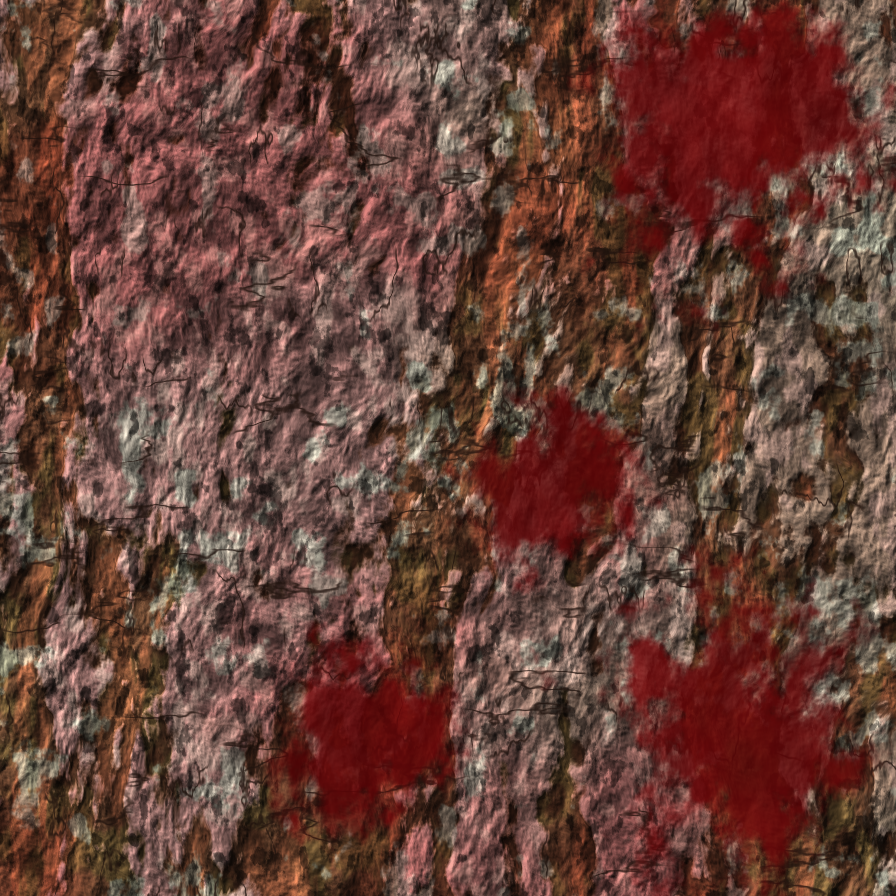
Reproduce this texture procedurally as a three.js fragment shader.

```glsl
varying vec2 vUv;

const vec3 MAUVE = vec3(0.49, 0.36, 0.34);
const vec3 GREY_BARK = vec3(0.45, 0.39, 0.33);
const vec3 PALE_FLAKE = vec3(0.66, 0.56, 0.51);
const vec3 DEEP_BROWN = vec3(0.20, 0.12, 0.08);
const vec3 WARM_BROWN = vec3(0.43, 0.29, 0.20);
const vec3 ORANGE_WOOD = vec3(0.58, 0.34, 0.23);
const vec3 OLIVE_MOSS = vec3(0.36, 0.31, 0.17);
const vec3 LICHEN = vec3(0.54, 0.58, 0.52);
const vec3 STAIN_RED = vec3(0.38, 0.05, 0.06);
const vec3 CRACK_DARK = vec3(0.12, 0.07, 0.05);

float hash(vec2 p) {
  return fract(sin(dot(p, vec2(127.1, 311.7))) * 43758.5453);
}

float noise(vec2 p) {
  vec2 i = floor(p);
  vec2 f = fract(p);
  f = f * f * (3.0 - 2.0 * f);
  float low = mix(hash(i), hash(i + vec2(1.0, 0.0)), f.x);
  float high = mix(hash(i + vec2(0.0, 1.0)), hash(i + vec2(1.0, 1.0)), f.x);
  return mix(low, high, f.y);
}

float fbm(vec2 p) {
  float sum = 0.0;
  float amp = 0.516;
  for (int i = 0; i < 5; i++) {
    sum += amp * noise(p);
    p = p * 2.03 + vec2(17.3, 9.1);
    amp *= 0.5;
  }
  return sum;
}

// Bends straight grain into leaning, wandering ridges
vec2 bend(vec2 p, float amount) {
  vec2 drift = vec2(fbm(p * vec2(7.0, 5.0)), fbm(p * vec2(6.0, 5.0) + 31.0));
  return p + amount * (drift - 0.5) - vec2(0.08 * p.y, 0.0);
}

float ridges(vec2 p) {
  return fbm(bend(p, 0.1) * vec2(19.0, 3.6) + 4.0);
}

float grain(vec2 p) {
  return fbm(bend(p, 0.06) * vec2(58.0, 34.0) + 7.0);
}

float relief(vec2 p) {
  return 0.6 * ridges(p) + grain(p);
}

// Short, mostly level cracks along a noise contour
float cracks(vec2 p, vec2 scale, float width) {
  float line = 1.0 - smoothstep(0.0, width, abs(fbm(p * scale) - 0.5));
  return line * smoothstep(0.58, 0.75, noise(p * vec2(16.0, 24.0) + 3.0));
}

// Ragged stains: two wide ones on the right, smaller ones stepping left
float stains(vec2 p) {
  float ragged = 1.5 * (fbm(p * 14.0 + 5.0) - 0.5) + 1.3 * (fbm(p * vec2(46.0, 34.0)) - 0.5);
  float field = -2.0;
  for (int i = 0; i < 4; i++) {
    float n = float(i);
    vec2 centre = vec2(0.82 - 0.21 * max(n - 1.0, 0.0),
                       0.185 + (1.0 - mod(n, 2.0)) * (0.675 - 0.2 * n));
    float radius = mix(0.14, 0.085, step(1.5, n));
    field = max(field, 1.0 - length(p - centre) / radius);
  }
  return smoothstep(-0.25, 0.5, field + ragged);
}

vec3 plateColor(vec2 p, float rough, float greyZone) {
  vec3 color = mix(MAUVE, GREY_BARK, greyZone);
  color *= mix(0.62, 1.25, smoothstep(0.25, 0.75, rough));
  float flakes = smoothstep(0.52, 0.68, fbm(p * vec2(50.0, 32.0) + 50.0));
  return mix(color, PALE_FLAKE, 0.65 * flakes);
}

vec3 furrowColor(vec2 p, float rough) {
  vec3 color = mix(DEEP_BROWN, WARM_BROWN, smoothstep(0.28, 0.68, rough));
  float moss = smoothstep(0.46, 0.62, fbm(p * vec2(32.0, 20.0) + 80.0));
  color = mix(color, OLIVE_MOSS * (0.4 + 1.2 * rough), 0.6 * moss);
  float streaks = smoothstep(0.53, 0.66, fbm(bend(p, 0.06) * vec2(36.0, 6.0) + 60.0));
  return mix(color, ORANGE_WOOD * (0.45 + rough), 0.75 * streaks);
}

void main() {
  vec2 p = vUv;
  float rough = grain(p);
  float ridge = ridges(p) + 0.4 * (rough - 0.5);
  float greyZone = smoothstep(0.5, 0.8, p.x + 0.7 * (fbm(p * 4.0) - 0.5));

  // Raised plates over fibrous furrows
  float plate = smoothstep(0.45, 0.54, ridge + 0.03 * greyZone);
  vec3 color = mix(furrowColor(p, rough), plateColor(p, rough, greyZone), plate);
  float rim = 1.0 - smoothstep(0.0, 0.04, abs(ridge - 0.45));
  color *= 1.0 - 0.3 * rim;

  // Small lichen crusts and reddish haze
  float crust = smoothstep(0.6, 0.7, fbm(p * vec2(34.0, 26.0) + 90.0) + 0.04 * greyZone);
  color = mix(color, LICHEN * (0.5 + rough), 0.6 * crust);
  float haze = smoothstep(0.38, 0.62, fbm(p * 4.0 + 12.0)) * (1.0 - 0.7 * greyZone);
  color *= mix(vec3(1.0), vec3(0.94, 0.76, 0.77), haze);

  // Side light from the upper left, dark pits, then cracks
  float slope = relief(p) - relief(p + vec2(-0.002, 0.0024));
  color *= clamp(1.0 + 4.2 * slope, 0.4, 1.6);
  float pits = smoothstep(0.6, 0.72, fbm(p * vec2(74.0, 48.0) + 25.0));
  color *= 1.0 - 0.5 * pits;
  float crack = max(cracks(p, vec2(9.0, 22.0), 0.03), cracks(p + 2.0, vec2(24.0, 10.0), 0.025));
  color = mix(color, CRACK_DARK, 0.75 * crack);

  // Soaked red patches keep a trace of the bark below
  vec3 soaked = STAIN_RED * (0.75 + 0.5 * fbm(p * vec2(24.0, 14.0))) + 0.12 * (color - 0.3);
  color = mix(color, soaked, 0.95 * stains(p));

  gl_FragColor = vec4(clamp(color, 0.0, 1.0), 1.0);
}
```
